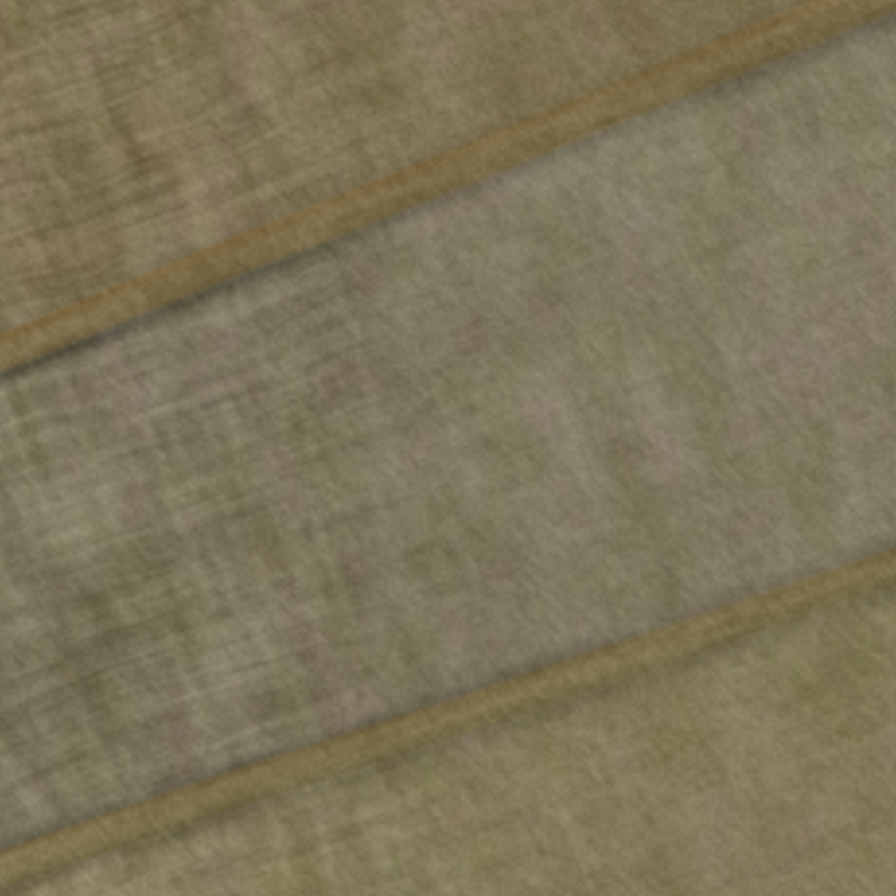
Reproduce this texture procedurally as a WebGL 1 fragment shader.

```glsl
precision highp float;

uniform vec2 u_resolution;

float hash(vec2 p) {
  vec3 q = fract(p.xyx * vec3(0.1031, 0.1030, 0.0973));
  q += dot(q, q.yzx + 33.33);
  return fract((q.x + q.y) * q.z);
}

float noise(vec2 p) {
  vec2 i = floor(p), f = fract(p);
  f = f * f * (3.0 - 2.0 * f);
  return mix(mix(hash(i), hash(i + vec2(1.0, 0.0)), f.x),
             mix(hash(i + vec2(0.0, 1.0)), hash(i + 1.0), f.x), f.y);
}

float fbm(vec2 p) {
  float sum = 0.0, amp = 0.5;
  for (int i = 0; i < 4; i++) {
    sum += amp * noise(p);
    p = p * 2.03 + 17.1;
    amp *= 0.5;
  }
  return sum / 0.9375;
}

// Soft line of the given half width around zero
float line(float d, float halfWidth) {
  return exp(-d * d / (halfWidth * halfWidth));
}

// Crossed threads in short broken lengths, bent by a slow warp
float weave(vec2 q) {
  q += 0.03 * (vec2(fbm(q * 6.0), fbm(q * 6.0 + 40.0)) - 0.5);
  float along = noise(q * vec2(9.0, 85.0) + 50.0) + 0.7 * noise(q * vec2(14.0, 170.0) + 80.0);
  float across = noise(q * vec2(75.0, 12.0) + 120.0) + 0.7 * noise(q * vec2(32.0, 8.0) + 160.0);
  return 0.5 * (along + across) - 0.85;
}

vec3 panelColor(vec2 p, vec2 q, float row) {
  vec3 grey = vec3(0.492, 0.462, 0.370);
  vec3 olive = vec3(0.508, 0.470, 0.345);
  vec3 brown = vec3(0.490, 0.443, 0.325);
  vec3 col = mix(grey, row > 0.0 ? brown : olive, min(abs(row), 1.0));

  // Paler towards the upper right, with small cloudy mottling
  col += 0.02 * (p.x + p.y - 1.0) * (1.0 - min(abs(row), 1.0));
  float stain = fbm(q * vec2(17.0, 11.0) + row * 9.0 + 20.0) - 0.5;
  col += stain * vec3(0.075, 0.075, 0.105);
  col += 0.04 * (fbm(q * vec2(5.0, 7.0) + 70.0) - 0.5);

  // Threads show most towards the left
  float worn = mix(1.0, 0.35, smoothstep(0.2, 0.6, p.x + 0.25 * (fbm(p * 4.0) - 0.5)));
  col += 0.125 * worn * weave(q) * vec3(1.0, 0.98, 0.92);

  // Drifting hue between reddish and greenish
  float hue = fbm(q * vec2(24.0, 20.0) + 200.0) - 0.5;
  col += hue * vec3(0.022, -0.012, 0.03);
  return col;
}

void main() {
  vec2 p = gl_FragCoord.xy / u_resolution;
  vec2 q = vec2(0.937 * p.x + 0.35 * p.y, 0.937 * p.y - 0.35 * p.x);

  // Fan of slats whose spacing widens to the right
  float spacing = 0.576 + 0.07 * p.x;
  float wobble = 0.005 * (noise(vec2(p.x * 4.0, 4.0)) - 0.5);
  float k = (p.y + wobble - 0.031 - 0.334 * p.x) / spacing;
  float slat = floor(k + 0.5);
  float d = (k - slat) * spacing;
  float halfWidth = 0.0215 + 0.004 * p.x * slat;

  // Edges blur to the right and fade unevenly
  float blur = 0.004 + 0.004 * p.x;
  float fade = 0.6 + 0.8 * noise(vec2(p.x * 11.0, slat * 7.0 + 2.0));

  vec3 col = panelColor(p, q, floor(k));

  // Shading on the panels beside each slat
  float below = mix(0.13, 0.25 - 0.10 * p.x, slat) * line(d + halfWidth + 0.004, 0.007 + blur);
  float above = mix(0.20 - 0.10 * p.x, 0.06, slat) * line(d - halfWidth - 0.002, 0.006 + blur);
  col *= 1.0 - fade * (below + above);

  // Slat body with a browner upper part
  vec3 body = mix(vec3(0.490, 0.445, 0.300), vec3(0.485, 0.425, 0.285), slat);
  vec3 rim = mix(vec3(0.435, 0.365, 0.230), vec3(0.480, 0.390, 0.235), slat);
  float rimWidth = mix(0.007, 0.015, slat);
  float rimMask = smoothstep(halfWidth - rimWidth - blur, halfWidth, d);
  body = mix(body, rim, 0.75 * min(fade, 1.2) * rimMask);
  body *= 1.0 - 0.10 * fade * line(d + halfWidth, 0.004 + blur);
  body += 0.045 * (noise(q * vec2(14.0, 110.0)) - 0.5);
  body += 0.04 * (fbm(q * vec2(9.0, 30.0)) - 0.5);
  col = mix(col, body, 1.0 - smoothstep(halfWidth - blur, halfWidth + blur, abs(d)));

  // Fine slanted fibres and grain
  vec2 s = vec2(p.x + p.y, p.y - p.x);
  col += 0.04 * (noise(s * vec2(110.0, 45.0) + 9.0) - 0.5);
  col += 0.035 * (noise(p * 230.0) - 0.5) + 0.025 * (noise(p * 120.0 + 31.0) - 0.5);
  gl_FragColor = vec4(col, 1.0);
}
```
